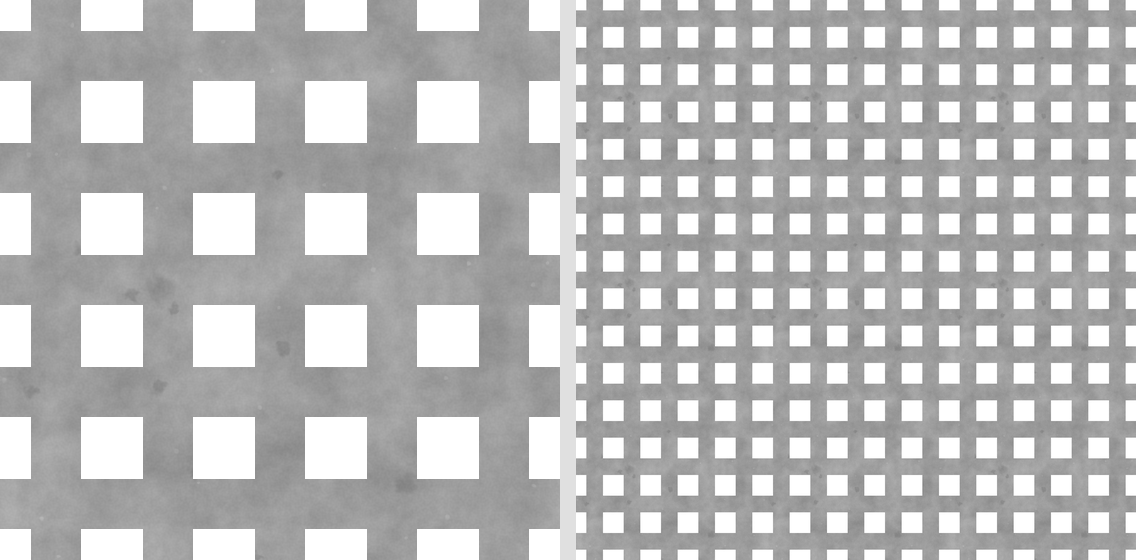
Left: one tile. Right: repeated 3 by 3.
A WebGL 2 fragment shader for this pattern:

```glsl
#version 300 es
precision highp float;
// Mottled grey concrete lattice with a 5 by 5 grid of square white openings, tiling seamlessly.

uniform vec2 u_resolution;
out vec4 fragColor;

const float REPEATS = 5.0;
const float OPENING_HALF = 0.277;   // half side of an opening, in grid cells
const vec3 OPENING_COLOR = vec3(1.0);
const vec3 CONCRETE_COLOR = vec3(0.616);

// Integer hash giving two values in 0..1
vec2 hash2(vec2 cell, float seed) {
    uvec3 v = uvec3(ivec3(vec3(cell, seed))) * 1664525u + 1013904223u;
    v.x += v.y * v.z; v.y += v.z * v.x; v.z += v.x * v.y;
    v ^= v >> 16u;
    v.x += v.y * v.z; v.y += v.z * v.x;
    return vec2(v.xy >> 8u) / 16777216.0;
}

// Dot product of a wrapped lattice gradient with the offset to it
float gradientDot(vec2 cell, vec2 corner, vec2 f, float period, float seed) {
    float angle = 6.28318 * hash2(mod(cell + corner, period), seed).x;
    return dot(vec2(cos(angle), sin(angle)), f - corner);
}

// Gradient noise that repeats every "period" cells across the canvas
float gradientNoise(vec2 uv, float period, float seed) {
    vec2 p = uv * period + hash2(vec2(period), seed);
    vec2 cell = floor(p);
    vec2 f = p - cell;
    vec2 w = f * f * f * (f * (f * 6.0 - 15.0) + 10.0);
    float a = gradientDot(cell, vec2(0, 0), f, period, seed);
    float b = gradientDot(cell, vec2(1, 0), f, period, seed);
    float c = gradientDot(cell, vec2(0, 1), f, period, seed);
    float d = gradientDot(cell, vec2(1, 1), f, period, seed);
    return mix(mix(a, b, w.x), mix(c, d, w.x), w.y);
}

// Layered wrapping noise
float fbm(vec2 uv, float period, int octaves, float gain, float seed) {
    float sum = 0.0;
    float amplitude = 1.0;
    for (int i = 0; i < octaves; i++) {
        sum += amplitude * gradientNoise(uv, period, seed + float(i));
        amplitude *= gain;
        period *= 2.0;
    }
    return sum;
}

// Soft scattered spots; "density" is the share of cells that hold one
float spots(vec2 uv, float period, float density, float radius, float seed) {
    vec2 p = uv * period;
    vec2 home = floor(p);
    float cover = 0.0;
    for (int y = -1; y <= 1; y++) {
        for (int x = -1; x <= 1; x++) {
            vec2 cell = home + vec2(x, y);
            vec2 wrapped = mod(cell, period);
            vec2 traits = hash2(wrapped, seed + 1.0);
            float size = radius * mix(0.5, 1.0, traits.y);
            float dist = length(p - cell - hash2(wrapped, seed));
            float spot = 1.0 - smoothstep(0.35 * size, size, dist);
            cover = max(cover, spot * step(traits.x, density));
        }
    }
    return cover;
}

// Brightness offset of the concrete: clouds, grain, stains and pale flecks
float concreteWear(vec2 uv) {
    float clouds = fbm(uv, 6.0, 6, 0.68, 11.0);
    float grain = gradientNoise(uv, 230.0, 31.0);
    vec2 warp = vec2(fbm(uv, 32.0, 3, 0.6, 41.0), fbm(uv, 32.0, 3, 0.6, 51.0));
    vec2 warped = uv + 0.014 * warp;
    float stains = spots(warped, 13.0, 0.07, 0.22, 61.0);
    float blotches = spots(warped, 6.0, 0.08, 0.3, 71.0);
    float flecks = spots(uv + 0.004 * warp, 24.0, 0.05, 0.16, 81.0);
    return 0.075 * clouds + 0.022 * grain
         - 0.065 * stains - 0.045 * blotches + 0.05 * flecks;
}

// Signed distance to a square centred on the origin
float squareDistance(vec2 p, float halfSide) {
    vec2 d = abs(p) - halfSide;
    return length(max(d, 0.0)) + min(max(d.x, d.y), 0.0);
}

void main() {
    vec2 uv = gl_FragCoord.xy / u_resolution;

    // Openings are centred on the grid corners
    vec2 gridPoint = fract(uv * REPEATS + 0.5) - 0.5;
    float pixel = REPEATS / min(u_resolution.x, u_resolution.y);
    float edge = squareDistance(gridPoint, OPENING_HALF);
    float lattice = smoothstep(-0.5 * pixel, 0.5 * pixel, edge);

    vec3 concrete = CONCRETE_COLOR + concreteWear(uv);
    fragColor = vec4(mix(OPENING_COLOR, concrete, lattice), 1.0);
}
```
